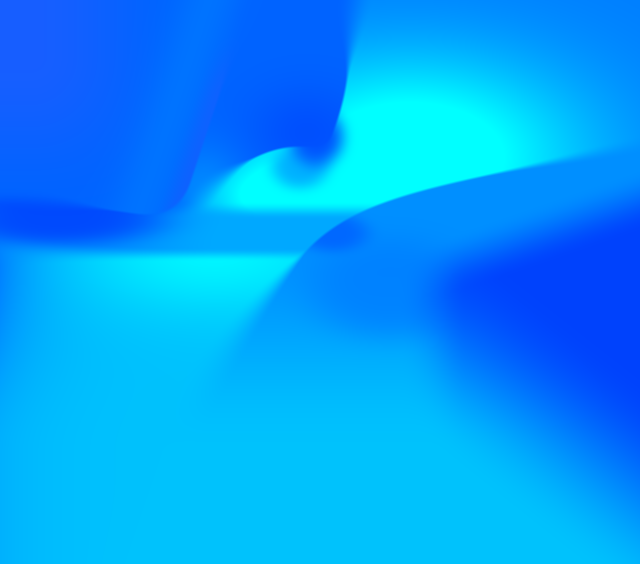
Write a WebGL 2 fragment shader that draws this background.

```glsl
#version 300 es
precision highp float;
// Soft blue dunes and folded veils around a glowing cyan horizon.

uniform vec2 u_resolution;
out vec4 outColor;

// Palette
const vec3 CYAN   = vec3(0.00, 1.00, 1.00);
const vec3 SKY    = vec3(0.00, 0.76, 0.99);
const vec3 AZURE  = vec3(0.00, 0.66, 1.00);
const vec3 DUNE   = vec3(0.00, 0.56, 1.00);
const vec3 BLUE   = vec3(0.00, 0.49, 1.00);
const vec3 ROYAL  = vec3(0.00, 0.39, 1.00);
const vec3 DEEP   = vec3(0.00, 0.26, 0.99);
const vec3 VIOLET = vec3(0.09, 0.37, 1.00);

// Layout, as fractions of the canvas
const float CRISP       = 0.003;
const float BAND_TOP    = 0.627;
const float BAND_BOTTOM = 0.548;
const vec2  RIDGE_START = vec2(0.475, 0.551);

// Gaussian glow
float glow(vec2 p, vec2 center, vec2 radius) {
  vec2 q = (p - center) / radius;
  return exp(-dot(q, q));
}

// Glow with a flat middle and a tighter rim
float pad(vec2 p, vec2 center, vec2 radius) {
  vec2 q = (p - center) / radius;
  float d = dot(q, q);
  return exp(-d * d);
}

// Coverage of the inside (negative side) of a distance
float cover(float d, float softness) {
  return 1.0 - smoothstep(-softness, softness, d);
}

float smoothMax(float a, float b, float k) {
  float h = max(k - abs(a - b), 0.0) / k;
  return max(a, b) + h * h * k * 0.25;
}

// Bright opening in the upper right
vec3 upperSky(vec2 p) {
  float light = 1.35 * glow(p, vec2(0.64, 0.72), vec2(0.27, 0.18));
  light += 0.8 * glow(p, vec2(0.45, 0.65), vec2(0.12, 0.06));
  return mix(BLUE, CYAN, min(light, 1.0));
}

// Dark fold hanging from the top centre
vec3 centerFold(vec3 col, vec2 p) {
  float lift = min(p.y - 0.868, 0.0);
  float right = p.x - (0.543 + 0.1 * (p.y - 0.868) - 1.2 * lift * lift);
  float u = max(0.469 - p.x, 0.0);
  float bottom = 0.74 - 3.9 * u * u - p.y;
  float soft = CRISP + 0.025 * smoothstep(0.85, 1.0, p.y)
             + 0.035 * smoothstep(0.40, 0.31, p.x);
  vec3 fold = mix(ROYAL, DEEP, 0.6 * glow(p, vec2(0.48, 0.765), vec2(0.09, 0.08)));
  fold = mix(fold, DUNE, 0.85 * glow(p, vec2(0.32, 0.66), vec2(0.06, 0.08)));
  col = mix(col, AZURE, 0.9 * pad(p, vec2(0.469, 0.705), vec2(0.045, 0.04)));
  col = mix(col, mix(ROYAL, DEEP, 0.5), pad(p, vec2(0.495, 0.757), vec2(0.043, 0.052)));
  return mix(col, fold, cover(smoothMax(right, bottom, 0.02), soft));
}

// Level band, darker on the left, and the pale plain beneath it
vec3 bandAndPlain(vec3 col, vec2 p) {
  vec3 band = mix(DUNE, AZURE, smoothstep(0.15, 0.35, p.x));
  col = mix(col, band, cover(p.y - BAND_TOP, 0.016));

  vec3 plain = mix(SKY, CYAN, 0.85 * glow(p, vec2(0.33, 0.55), vec2(0.23, 0.10)));
  float shade = exp(-p.x / 0.07) * mix(0.25, 0.95, smoothstep(0.2, 0.55, p.y));
  plain = mix(plain, BLUE, shade);
  float edge = BAND_BOTTOM + 0.015 * exp(-p.x / 0.08);
  col = mix(col, plain, cover(p.y - edge, 0.012 + 0.03 * exp(-p.x / 0.08)));
  return mix(col, DEEP, 0.9 * pad(p, vec2(0.09, 0.612), vec2(0.17, 0.047)));
}

// Large rounded veil in the upper left
vec3 leftVeil(vec3 col, vec2 p) {
  float side = p.x - (0.31 + 0.29 * (p.y - 0.72));
  float base = 0.655 - 0.16 * p.x - p.y;
  float soft = CRISP + 0.022 * smoothstep(0.18, 0.05, p.x)
             + 0.025 * smoothstep(0.82, 1.0, p.y);
  vec3 veil = mix(ROYAL, VIOLET, smoothstep(0.28, 0.05, p.x) * smoothstep(0.62, 0.9, p.y));
  veil = mix(veil, BLUE, 0.6 * exp(-pow((side + 0.065) / 0.05, 2.0)));
  veil = mix(veil, VIOLET, 0.6 * smoothstep(-0.04, 0.0, side) * smoothstep(0.95, 0.82, p.y));
  return mix(col, veil, cover(smoothMax(side, base, 0.07), soft));
}

// Dune on the right: a sharp ridge dissolving toward the lower left
vec3 dune(vec3 col, vec2 p) {
  float t = p.x - RIDGE_START.x;
  float a = max(t, 0.0);
  float b = min(t, 0.0);
  float ridge = RIDGE_START.y + 0.22 * a + 0.077 * (1.0 - exp(-a / 0.076))
              + 1.23 * b - 2.1 * b * b;
  float slope = 0.22 + 1.01 * exp(-a / 0.076);
  float d = (p.y - ridge) / sqrt(1.0 + slope * slope);
  float soft = CRISP - 0.3 * b + 0.014 * smoothstep(0.75, 1.0, p.x);

  vec3 body = mix(SKY, DUNE, smoothstep(0.2, 0.58, p.y));
  body = mix(body, BLUE, 0.8 * pad(p, vec2(0.61, 0.49), vec2(0.13, 0.09)));
  float top = cover(p.y - (0.52 + 0.39 * (p.x - 0.68)), 0.055);
  float fall = smoothstep(-0.22, 0.2, p.y - 0.45 + 0.9 * (p.x - 0.65));
  body = mix(body, DEEP, top * fall * smoothstep(0.62, 0.73, p.x));
  body = mix(body, ROYAL, 0.9 * pad(p, vec2(0.52, 0.587), vec2(0.056, 0.034)));
  return mix(col, body, cover(d, soft));
}

void main() {
  vec2 p = gl_FragCoord.xy / u_resolution;
  vec3 col = upperSky(p);
  col = centerFold(col, p);
  col = bandAndPlain(col, p);
  col = leftVeil(col, p);
  col = dune(col, p);
  outColor = vec4(col, 1.0);
}
```
